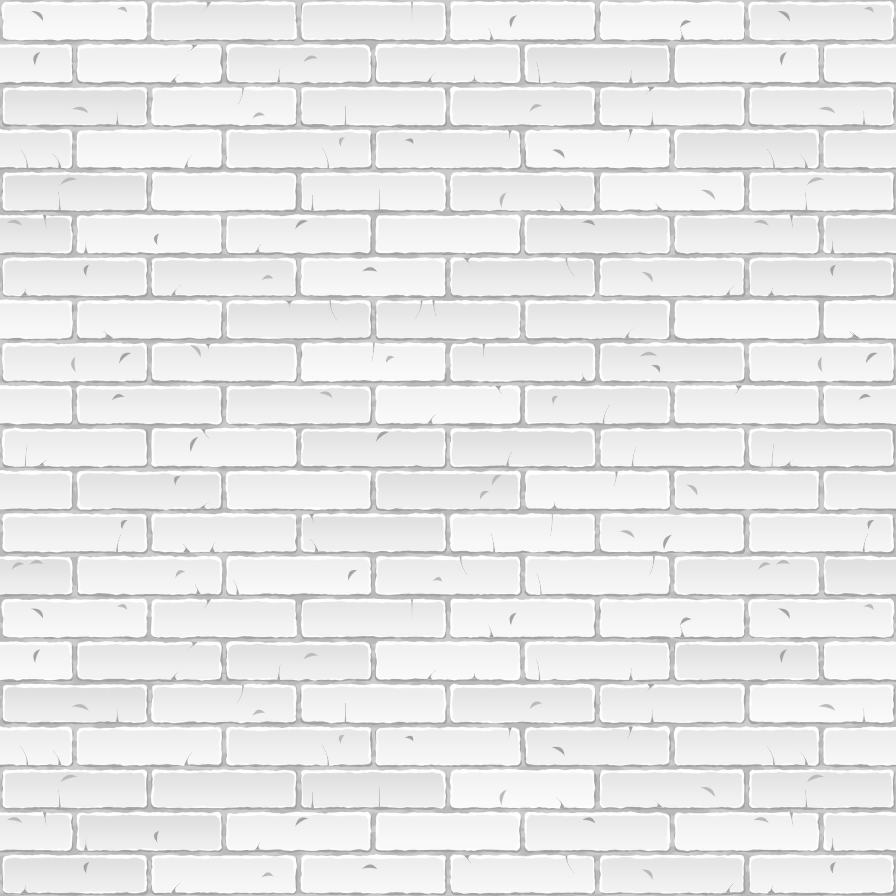
This texture is drawn by a WebGL 2 fragment shader. Its source:

```glsl
#version 300 es
precision highp float;
// Whitewashed brick wall in running bond: 6 bricks across, 21 courses up.
// Each brick stacks a shadow, a ragged white rim and a shaded face, all rounded
// boxes roughened by noise, then hashed cracks and chips on top.
uniform vec2 u_resolution;
out vec4 outColor;

const float COURSES = 21.0;
const float COLUMNS = 6.0;
const vec2 CELL = vec2(COURSES / COLUMNS, 1.0);  // brick pitch, in course heights
const vec2 WEAR_PERIOD = vec2(5.0, 14.0);        // damage recurs over this many bricks

const vec3 MORTAR_DARK = vec3(0.64);
const vec3 MORTAR_MID = vec3(0.73);
const vec3 MORTAR_LIGHT = vec3(0.80);
const vec3 RIM_WHITE = vec3(0.995);

vec3 hash3(vec2 p) {
  vec3 q = fract(p.xyx * vec3(0.1031, 0.1030, 0.0973));
  q += dot(q, q.yxz + 33.33);
  return fract((q.xxy + q.yzz) * q.zyx);
}

// Linear value noise: its creases give angular, broken edges.
float noise(vec2 p) {
  vec2 i = floor(p), f = p - i;
  float low = mix(hash3(i).x, hash3(i + vec2(1, 0)).x, f.x);
  float high = mix(hash3(i + vec2(0, 1)).x, hash3(i + vec2(1, 1)).x, f.x);
  return mix(low, high, f.y);
}

float ragged(vec2 p) {
  return 0.65 * noise(p * 5.0) + 0.35 * noise(p * 13.0 + 7.0) - 0.5;
}

float roundedBox(vec2 p, vec2 halfSize, float radius) {
  vec2 q = abs(p) - halfSize + radius;
  return length(max(q, 0.0)) + min(max(q.x, q.y), 0.0) - radius;
}

// Curved crack that starts wide at y = 0 and tapers to a point at y = len.
float crack(vec2 p, float len, float width, float bend) {
  float t = clamp(p.y / len, 0.0, 1.0);
  float d = abs(p.x - bend * t * t) - width * pow(1.0 - t, 3.0);
  return max(d, p.y - len);
}

// Small bent flake, pointed at both ends.
float chip(vec2 p, float angle, float len, float width) {
  float c = cos(angle), s = sin(angle);
  p = mat2(c, -s, s, c) * p;
  float x = p.x / len;
  float taper = 1.0 - x * x;
  float d = abs(p.y - 0.06 * taper - 0.02 * x) - width * taper;
  return max(d, abs(p.x) - len);
}

float cover(float d, float aa) {
  return smoothstep(aa, -aa, d);
}

vec3 mortar(vec2 p, float aa) {
  float patches = noise(p * vec2(2.5, 9.0)) - 0.52;
  return mix(MORTAR_MID, MORTAR_LIGHT, cover(-patches * 0.15, aa));
}

// Brick face: darker at the top, with its own overall tint.
vec3 faceColor(float y, float tint) {
  float top = mix(0.870, 0.950, tint);
  float bottom = mix(0.935, 0.980, tint);
  return vec3(mix(bottom, top, smoothstep(-0.42, 0.42, y)));
}

vec3 addDamage(vec3 color, vec2 p, vec2 seed, float inside, float aa) {
  for (int i = 0; i < 2; i++) {
    vec3 place = hash3(seed + float(i) * 19.7);
    vec3 form = hash3(seed + float(i) * 7.3 + 51.0);
    float side = place.z < 0.65 ? 1.0 : -1.0;
    vec2 root = vec2((place.x - 0.5) * 3.0, -0.43 * side);
    float len = mix(0.14, 0.5, form.x * form.x);
    float d = crack((p - root) * vec2(1, side), len, 0.09 - 0.08 * form.x, (form.y - 0.5) * 0.35);
    color = mix(color, MORTAR_DARK, cover(d, aa) * inside * step(place.y, 0.5));

    vec2 spot = (form.zx - 0.5) * vec2(2.8, 0.55);
    d = chip(p - spot, (place.z - 0.4) * 2.5, mix(0.1, 0.2, form.y), 0.04);
    vec3 tone = mix(MORTAR_DARK, MORTAR_MID, step(0.5, place.x));
    color = mix(color, tone, cover(d, aa) * inside * step(0.68, place.y));
  }
  return color;
}

void main() {
  vec2 wall = gl_FragCoord.xy / u_resolution.y * COURSES;
  float aa = 0.75 * COURSES / u_resolution.y;

  // Running bond: every second course moves by half a brick.
  vec2 grid = wall / CELL;
  grid.x += 0.5 * mod(floor(grid.y), 2.0);
  vec2 id = floor(grid);
  vec2 p = (fract(grid) - 0.5) * CELL - vec2(0.0, 0.015);
  vec2 seed = mod(id, WEAR_PERIOD) * vec2(13.0, 29.0) + 3.0;
  vec2 grain = p + seed;

  float shadow = roundedBox(p + vec2(-0.01, 0.035), vec2(1.705, 0.45), 0.1) + 0.07 * ragged(grain + 40.0);
  float rim = roundedBox(p, vec2(1.69, 0.442), 0.1) + 0.07 * ragged(grain);
  float face = roundedBox(p + vec2(0.0, 0.025), vec2(1.645, 0.397), 0.12) + 0.065 * ragged(grain + 80.0);

  vec3 color = mortar(wall, aa);
  color = mix(color, MORTAR_DARK, cover(shadow, aa));
  float inside = cover(rim, aa);
  color = mix(color, RIM_WHITE, inside);
  float tint = hash3(mod(id, vec2(COLUMNS, COURSES)) * 3.7 + 11.0).y;
  color = mix(color, faceColor(p.y, tint), cover(max(face, rim), aa));
  color = addDamage(color, p, seed, inside, aa);
  outColor = vec4(color, 1.0);
}
```
